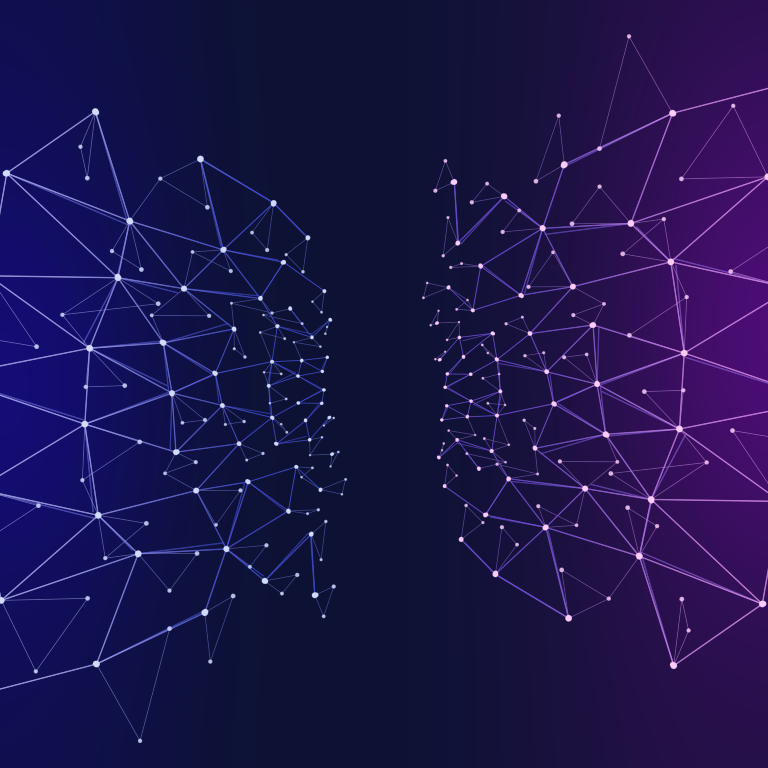
This background is drawn by a Shadertoy shader. Its source:

```glsl
// Two webs of linked dots, one blue and one magenta, facing each other over a dark gap.
// Hubs sit on a jittered, staggered log-polar lattice that shrinks toward the middle;
// a half turn about the pivot gives the second web. Each hub carries thin satellite links.

const vec2  PIVOT       = vec2(0.5007, 0.494);  // centre of the half turn
const vec2  WEB_CENTRE  = vec2(0.487, 0.035);   // ellipse that bounds a web, seen from the pivot
const vec2  WEB_RADII   = vec2(0.475, 0.435);
const float HOLE_RADIUS = 0.070;                // empty space round the pivot
const float GAP         = 0.060;                // half width of the dark gap
const float RING_RADIUS = 0.395;                // radius of ring zero
const float RING_STEP   = 0.315;                // log ratio between rings
const float ANGLE_STEP  = 0.25;
const float ANGLE_START = 0.131;
const vec2  JITTER      = vec2(0.36, 0.34);
const float LINE_WIDTH  = 0.0007;
const float THIN_WIDTH  = 0.0003;

const vec3 NIGHT       = vec3(0.050, 0.070, 0.205);
const vec3 PLUM        = vec3(0.135, 0.062, 0.270);
const vec3 NAVY        = vec3(0.060, 0.055, 0.320);
const vec3 BLUE_GLOW   = vec3(0.075, 0.050, 0.460);
const vec3 PURPLE_GLOW = vec3(0.300, 0.050, 0.460);
const vec3 BLUE_LINE   = vec3(0.25, 0.29, 0.80);
const vec3 PALE_LINE   = vec3(0.70, 0.69, 0.95);
const vec3 VIOLET_LINE = vec3(0.42, 0.30, 0.82);
const vec3 PINK_LINE   = vec3(0.85, 0.56, 0.92);
const vec3 ICE_DOT     = vec3(0.82, 0.86, 1.00);
const vec3 PINK_DOT    = vec3(0.98, 0.80, 0.98);

vec2 hash22(vec2 cell) {
    vec3 q = fract(vec3(cell.xyx + 50.0) * vec3(0.1031, 0.1030, 0.0973));
    q += dot(q, q.yzx + 33.33);
    return fract((q.xx + q.yz) * q.zy);
}

// Lattice coordinates (ring, angle) to a place relative to the pivot
vec2 latticePoint(vec2 lattice) {
    float angle = ANGLE_START + ANGLE_STEP * lattice.y;
    return RING_RADIUS * exp(-RING_STEP * lattice.x) * vec2(cos(angle), sin(angle));
}

vec2 hubLattice(vec2 cell) {
    vec2 stagger = vec2(0.0, 0.5 * mod(cell.x, 2.0));
    return cell + stagger + (hash22(cell) - 0.5) * JITTER;
}

// Zero at the middle of a web, one on its rim
float rimDistance(vec2 p) {
    return length((p - WEB_CENTRE) / WEB_RADII);
}

bool insideWeb(vec2 p) {
    return rimDistance(p) < 1.0 && length(p) > HOLE_RADIUS && p.x > GAP;
}

float disc(vec2 p, vec2 centre, float radius, float pixel) {
    return smoothstep(pixel, -pixel, length(p - centre) - radius);
}

float segment(vec2 p, vec2 a, vec2 b, float halfWidth, float pixel) {
    vec2 ab = b - a;
    float t = clamp(dot(p - a, ab) / max(dot(ab, ab), 1e-7), 0.0, 1.0);
    return smoothstep(pixel, -0.5 * pixel, length(p - a - ab * t) - halfWidth);
}

vec3 background(vec2 uv) {
    vec3 col = mix(NIGHT, PLUM, smoothstep(0.48, 0.95, uv.x));
    col = mix(col, NAVY, 0.8 * smoothstep(0.38, 0.0, uv.x));
    vec2 toLeft = (uv - vec2(0.0, 0.50)) / vec2(0.18, 0.32);
    vec2 toRight = (uv - vec2(1.02, 0.57)) / vec2(0.19, 0.36);
    col = mix(col, BLUE_GLOW, exp(-dot(toLeft, toLeft)));
    return mix(col, PURPLE_GLOW, exp(-dot(toRight, toRight)));
}

// Coverage of thick links, thin links, dots and deep-coloured twin links
vec4 web(vec2 p, float pixel) {
    vec4 cover = vec4(0.0);
    float ring = round(log(RING_RADIUS / max(length(p), 0.02)) / RING_STEP);
    float turn = (atan(p.y, p.x) - ANGLE_START) / ANGLE_STEP;
    for (int i = -2; i <= 2; i++)
    for (int j = -2; j <= 2; j++) {
        float row = ring + float(i);
        float odd = mod(row, 2.0);
        vec2 cell = vec2(row, round(turn - 0.5 * odd) + float(j));
        vec2 lattice = hubLattice(cell);
        vec2 hub = latticePoint(lattice);
        if (!insideWeb(hub)) continue;
        float size = mix(0.5, 1.0, smoothstep(0.08, 0.38, length(hub)));

        // Satellites: a thin triangle whose tip may reach on to the next hub
        vec2 spread = hash22(cell + 71.0) - 0.5;
        vec2 first = latticePoint(lattice + vec2(0.50, 0.38) + 0.6 * spread);
        vec2 second = latticePoint(lattice + vec2(-0.15, 0.60) + 0.7 * spread.yx);
        float thin = max(segment(p, hub, first, THIN_WIDTH, pixel),
                         segment(p, first, second, THIN_WIDTH, pixel));
        thin = max(thin, segment(p, hub, second, THIN_WIDTH, pixel));
        float dots = max(disc(p, first, 0.0030 * size, pixel), disc(p, second, 0.0027 * size, pixel));
        float hasPair = step(spread.x, mix(-0.25, 0.3, smoothstep(0.08, 0.16, length(hub))));

        // Links to the next hub on the ring and to two on the ring within
        for (int k = 0; k < 3; k++) {
            vec2 hop = k == 0 ? vec2(0.0, 1.0) : vec2(1.0, k == 1 ? 0.0 : 2.0 * odd - 1.0);
            vec2 other = latticePoint(hubLattice(cell + hop));
            vec2 chance = hash22(cell + 17.0 * float(k + 1));
            if (!insideWeb(other)) continue;
            if (k == 0) thin = max(thin, step(spread.y, 0.1) * segment(p, second, other, THIN_WIDTH, pixel));
            float rim = smoothstep(0.78, 0.92, rimDistance(0.5 * (hub + other)));
            if (chance.x > mix(0.45, 0.80, size) * (1.0 - 0.5 * rim)) continue;
            cover.x = max(cover.x, segment(p, hub, other, LINE_WIDTH * size, pixel));
            vec2 twin = other + 0.018 * size * (chance.yx - 0.5);
            cover.w = max(cover.w, step(0.55, chance.y) * segment(p, hub, twin, LINE_WIDTH * size, pixel));
        }

        // Each hub is a pair of overlapping dots
        vec2 nudge = 0.0035 * size * spread;
        float hubDot = max(disc(p, hub, 0.0043 * size, pixel), disc(p, hub + nudge, 0.0038 * size, pixel));
        cover.yz = max(cover.yz, vec2(thin * hasPair, max(hubDot, 0.85 * dots * hasPair)));
    }
    return cover;
}

void mainImage(out vec4 fragColor, in vec2 fragCoord) {
    vec2 uv = (fragCoord - 0.5 * iResolution.xy) / iResolution.y + 0.5;
    vec2 p = uv - PIVOT;
    bool isLeft = p.x < 0.0;
    p *= isLeft ? -1.0 : 1.0;
    vec4 cover = web(p, 0.75 / iResolution.y);

    // Links pale toward the outer edge of each web
    float outer = smoothstep(0.14, 0.46, p.x);
    vec3 deepColour = isLeft ? BLUE_LINE : VIOLET_LINE;
    vec3 lineColour = mix(deepColour, isLeft ? PALE_LINE : PINK_LINE, outer);
    vec3 dotColour = isLeft ? ICE_DOT : PINK_DOT;
    vec3 col = background(uv);
    col = mix(col, mix(deepColour, lineColour, 0.35), 0.60 * cover.w);
    col = mix(col, mix(lineColour, dotColour, 0.3), 0.45 * cover.y);
    col = mix(col, lineColour, 0.80 * cover.x);
    col = mix(col, dotColour, cover.z);
    fragColor = vec4(col, 1.0);
}
```
